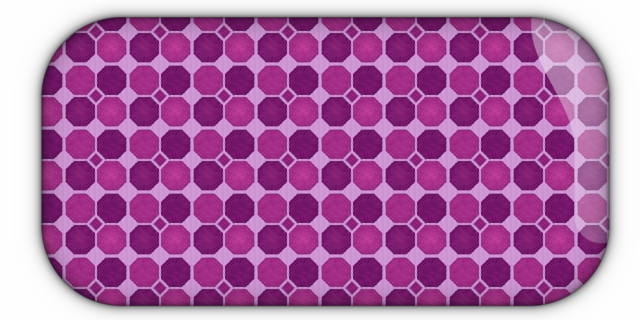
Write a WebGL 2 fragment shader that draws this pattern.

```glsl
#version 300 es
precision highp float;
// Glossy rounded panel of purple octagon tiles on lilac grout, 10 by 5 repeats.
// Each repeat holds four worn octagons around a small diamond, from distance
// functions; cellular noise and sines mottle them, then shade and gloss go on top.

uniform vec2 u_resolution;
out vec4 outColor;

const vec2 CANVAS = vec2(2.0, 1.0);
const float REPEATS_DOWN = 5.0;

const vec3 PAPER = vec3(0.995);
const vec3 GROUT = vec3(0.81, 0.59, 0.83);
const vec3 MAGENTA = vec3(0.64, 0.18, 0.53);
const vec3 PLUM = vec3(0.46, 0.09, 0.42);
const vec3 DIAMOND = vec3(0.55, 0.13, 0.47);

float roundedBox(vec2 p, vec2 halfSize, float radius) {
  vec2 q = abs(p) - halfSize + radius;
  return length(max(q, 0.0)) + min(max(q.x, q.y), 0.0) - radius;
}

float octagon(vec2 p, float halfSize, float cut) {
  vec2 a = abs(p);
  return max(max(a.x, a.y) - halfSize, (a.x + a.y - 2.0 * halfSize + cut) * 0.7071);
}

float diamond(vec2 p, float reach) {
  return (abs(p.x) + abs(p.y) - reach) * 0.7071;
}

float cover(float d, float blur) {
  return 1.0 - smoothstep(-blur, blur, d);
}

vec2 hash2(vec2 p) {
  vec2 h = vec2(dot(p, vec2(127.1, 311.7)), dot(p, vec2(269.5, 183.3)));
  return fract(sin(h) * 43758.5);
}

// Distance to the nearest scattered point
float cellular(vec2 p) {
  vec2 base = floor(p);
  float nearest = 2.0;
  for (int y = -1; y <= 1; y++) {
    for (int x = -1; x <= 1; x++) {
      vec2 id = base + vec2(x, y);
      nearest = min(nearest, length(id + hash2(id) - p));
    }
  }
  return nearest;
}

float ripple(vec2 p) {
  return sin(p.x + 1.7 * sin(p.y * 0.8)) * sin(p.y * 1.3 + 1.4 * sin(p.x * 0.7));
}

// One repeat, with c running from -0.5 to 0.5
vec3 tilePattern(vec2 c, float blur) {
  vec2 corner = vec2(c.x < 0.0 ? -1.0 : 1.0, c.y < 0.0 ? -1.0 : 1.0);
  vec2 local = c - corner * 0.245;
  float isMagenta = step(corner.x * corner.y, 0.0);
  float isLower = step(corner.y, 0.0);

  // Grout with faint upright streaks
  float streak = sin(c.x * 75.4) * 0.6 + sin(c.x * 188.5 + sin(c.y * 6.2832)) * 0.4;
  vec3 color = GROUT + 0.018 * streak;

  // Wear: fine grain, soft blotches and a glow in the lower tiles
  float grain = cellular(c * 42.0 + 17.0) - 0.5;
  float blotch = ripple(c * 24.0 + corner * 3.0) + 0.5 * ripple(c * 57.0);
  float wear = 0.06 * grain + 0.022 * blotch;
  float glow = isLower * exp(-dot(local, local) * 55.0);

  // Octagon with a slightly uneven, darker rim
  float rough = 0.003 * ripple(c * 70.0) + 0.002 * ripple(c * 150.0);
  float tile = octagon(local, 0.229, 0.130) + rough;
  vec3 glaze = mix(PLUM, MAGENTA, isMagenta);
  glaze += wear * vec3(1.1, 0.7, 0.8) + glow * vec3(0.08, 0.05, 0.04);
  glaze *= 1.0 - 0.13 * smoothstep(-0.035, 0.0, tile);
  color = mix(color, glaze, cover(tile, blur));

  // Small diamond between the four octagons
  float gem = diamond(c, 0.103) + rough;
  return mix(color, DIAMOND + wear, cover(gem, blur));
}

// Reflection on the right: curved left side and rounded foot
float gloss(vec2 p, float blur) {
  float side = 1.66 + 0.135 * smoothstep(0.92, 0.54, p.y);
  vec2 q = min(p - vec2(side, 0.24) - 0.085, 0.0);
  return cover(length(q) - 0.085, blur);
}

void main() {
  vec2 p = gl_FragCoord.xy / u_resolution * CANVAS;
  float pixel = 1.0 / min(u_resolution.x * 0.5, u_resolution.y);
  float panel = roundedBox(p - vec2(1.017, 0.495), vec2(0.887, 0.451), 0.25);

  vec2 cell = fract(p * REPEATS_DOWN) - 0.5;
  vec3 face = tilePattern(cell, pixel * REPEATS_DOWN * 0.8);

  // Reflection, then inner shade toward the rim
  float shine = gloss(p, pixel) * mix(0.28, 0.46, smoothstep(0.25, 0.85, p.y));
  face = mix(face, vec3(0.96, 0.93, 0.97), shine);
  float depth = max(-panel, 0.0);
  face *= 1.0 - 0.30 * exp(-depth / 0.028) - 0.28 * exp(-depth / 0.006);

  // Soft shadow around the panel
  float shadow = 0.55 * exp(-max(panel, 0.0) / 0.014);
  vec3 ground = PAPER * (1.0 - shadow);
  outColor = vec4(mix(ground, face, cover(panel, pixel)), 1.0);
}
```
